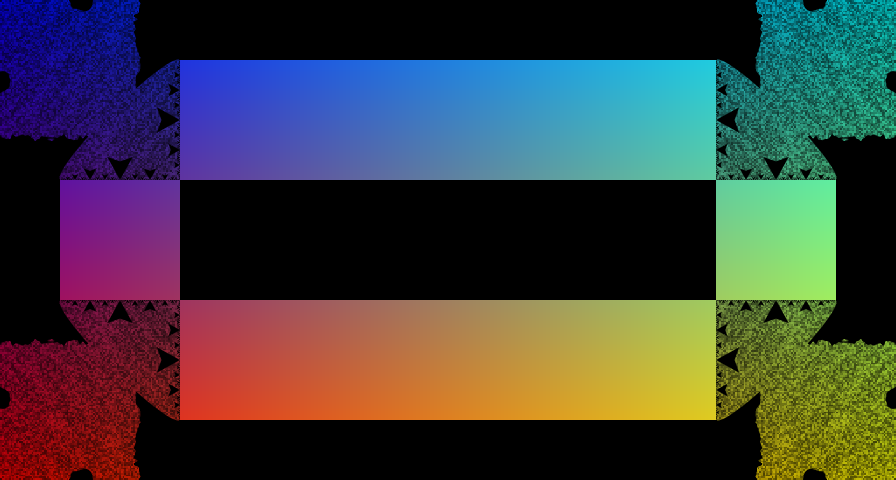
A Shadertoy shader for this background:

```glsl
// A broken frame of flat colour bands around a dark slot, with speckled
// fractal corners. The canvas is folded into one corner, where boxes, a bulged
// diagonal and dyadic triangles form a mask over a linear colour field.

const float OUTER = 0.125;       // outer band edge, in canvas heights
const float INNER = 0.375;       // inner band edge
const float BLOB = 0.285;        // extent of the ragged corner block
const float GRAIN_CELLS = 274.0; // speckles per canvas height

float hash(vec2 p) {
    vec3 q = fract(vec3(p.xyx) * 0.1031);
    q += dot(q, q.yzx + 33.33);
    return fract((q.x + q.y) * q.z);
}

float valueNoise(vec2 p) {
    vec2 cell = floor(p), f = fract(p);
    f = f * f * (3.0 - 2.0 * f);
    return mix(mix(hash(cell), hash(cell + vec2(1, 0)), f.x),
               mix(hash(cell + vec2(0, 1)), hash(cell + vec2(1, 1)), f.x), f.y);
}

// Coverage of a signed distance, negative inside
float cover(float d, float pixel) {
    return clamp(0.5 - d / pixel, 0.0, 1.0);
}

float boxDistance(vec2 p, vec2 low, vec2 high) {
    vec2 d = max(low - p, p - high);
    return max(d.x, d.y);
}

// Triangles halving in size, their tips resting on the line depth = 0
float dyadicTriangles(float along, float depth) {
    float d = 1.0, size = INNER - OUTER;
    for (int i = 0; i < 6; i++) {
        float across = abs(fract(along / size) - 0.5);
        float height = depth / size;
        float sides = (across - 0.55 * height) * 0.876;
        float top = height - 0.155 - 0.35 * across;
        d = min(d, max(sides, top) * size);
        size *= 0.5;
    }
    return d;
}

// Ragged block in the canvas corner, notched at both borders
float blobDistance(vec2 p) {
    float rough = valueNoise(p * 55.0) * 0.014 + valueNoise(p * 150.0) * 0.008;
    float block = max(p.x, p.y) - BLOB + rough - 0.011;
    float notch = min(length(p - vec2(0.17, 0.0)), length(p - vec2(0.0, 0.17)));
    return max(block, 0.019 - notch + rough * 0.4);
}

// Bulged diagonal wedge joining the two bands, cut by triangles
float wedgeDistance(vec2 p) {
    float t = (p.x - p.y) / (INNER - OUTER);
    float bulge = 0.035 * sqrt(max(1.0 - t * t, 0.0));
    float diagonal = (2.0 * (OUTER + 0.125) - bulge - p.x - p.y) * 0.707;
    float d = max(diagonal, max(p.x, p.y) - INNER);
    float holes = min(dyadicTriangles(p.x - OUTER, INNER - p.y),
                      dyadicTriangles(p.y - OUTER, INNER - p.x));
    return max(d, -holes);
}

// Fine grain with faint diagonal streaks
float speckle(vec2 p) {
    float grain = hash(floor(p * GRAIN_CELLS));
    float streak = valueNoise(vec2((p.x + p.y) * 90.0, (p.x - p.y) * 9.0));
    return clamp(0.3 + 0.45 * grain + 0.12 * (streak - 0.5), 0.0, 1.0);
}

void mainImage(out vec4 fragColor, in vec2 fragCoord) {
    vec2 uv = fragCoord / iResolution.xy;
    vec2 extent = vec2(iResolution.x / iResolution.y, 1.0);
    float pixel = 1.0 / iResolution.y;

    // Distance from the nearest vertical and horizontal canvas borders
    vec2 p = min(uv, 1.0 - uv) * extent;

    // Solid bands
    float horizontal = boxDistance(p, vec2(INNER, OUTER), vec2(2.0, INNER));
    float vertical = boxDistance(p, vec2(OUTER, INNER), vec2(INNER, 2.0));
    float bands = cover(min(horizontal, vertical), pixel);

    // Speckled corners
    float corner = cover(min(blobDistance(p), wedgeDistance(p)), pixel);
    float light = max(bands, corner * speckle(p));

    vec3 field = vec3(1.0 - uv.y, uv.x, uv.y);
    fragColor = vec4(field * light, 1.0);
}
```
